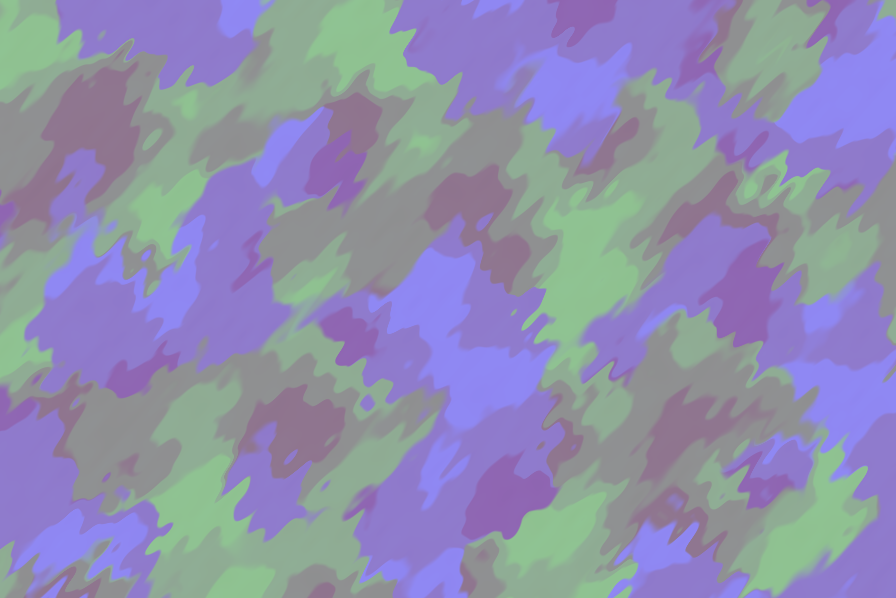
Give the GLSL for this background, as a Shadertoy shader.

```glsl
// Soft camouflage of violet and grey-green patches with diagonally feathered edges.

const vec3 DEEP_VIOLET = vec3(0.56, 0.40, 0.70);
const vec3 PERIWINKLE  = vec3(0.56, 0.48, 0.80);
const vec3 BLUE        = vec3(0.56, 0.53, 0.95);
const vec3 MAUVE       = vec3(0.56, 0.46, 0.56);
const vec3 GREY        = vec3(0.56, 0.565, 0.57);
const vec3 SAGE        = vec3(0.56, 0.675, 0.58);
const vec3 GREEN       = vec3(0.56, 0.76, 0.57);

// Lengths are fractions of the canvas height.
const float FAMILY_SIZE   = 0.43;               // wavelength of violet / green regions
const float TONE_SIZE     = 0.33;               // wavelength of tone patches
const vec2  STREAK_SIZE   = vec2(0.046, 0.015); // along and across the feathering
const vec2  STREAK_REACH  = vec2(0.046, 0.009);
const float STREAK_ANGLE  = 0.85;
const float STREAK_TINT   = 0.006;

// Thresholds in standard deviations, which set the area shares.
const float VIOLET_FROM = 0.20;
const vec2  VIOLET_STEPS = vec2(-1.08, 0.80);
const vec3  GREEN_STEPS  = vec3(-1.10, 0.10, 0.98);
const float FAMILY_SOFT = 0.11;
const float TONE_SOFT   = 0.14;

const float TAU = 6.2831853;
const float GOLDEN_ANGLE = 2.3999632;
const int   WAVE_COUNT = 11;

float hash(vec2 cell) {
    vec3 h = fract(vec3(cell.xyx) * 0.1031);
    h += dot(h, h.yzx + 33.33);
    return fract((h.x + h.y) * h.z);
}

// Smooth lattice noise from -1 to 1.
float grain(vec2 p) {
    vec2 cell = floor(p);
    vec2 f = fract(p);
    f = f * f * (3.0 - 2.0 * f);
    float low  = mix(hash(cell), hash(cell + vec2(1.0, 0.0)), f.x);
    float high = mix(hash(cell + vec2(0.0, 1.0)), hash(cell + 1.0), f.x);
    return 2.0 * mix(low, high, f.y) - 1.0;
}

// Layered sines in spread directions; zero mean, unit deviation.
float waves(vec2 p, float seed) {
    float sum = 0.0;
    float frequency = 0.6 * TAU;
    for (int i = 0; i < WAVE_COUNT; i++) {
        float k = float(i);
        float angle = seed + k * GOLDEN_ANGLE;
        float phase = TAU * fract(sin(k * 12.99 + seed * 78.23) * 437.58);
        sum += sin(frequency * dot(p, vec2(cos(angle), sin(angle))) + phase);
        frequency *= 1.13;
    }
    return sum * sqrt(2.0 / float(WAVE_COUNT));
}

float softStep(float threshold, float softness, float value) {
    return smoothstep(threshold - softness, threshold + softness, value);
}

vec3 violetTone(float level) {
    vec3 color = mix(DEEP_VIOLET, PERIWINKLE, softStep(VIOLET_STEPS.x, TONE_SOFT, level));
    return mix(color, BLUE, softStep(VIOLET_STEPS.y, TONE_SOFT, level));
}

vec3 greenTone(float level) {
    vec3 color = mix(MAUVE, GREY, softStep(GREEN_STEPS.x, TONE_SOFT, level));
    color = mix(color, SAGE, softStep(GREEN_STEPS.y, TONE_SOFT, level));
    return mix(color, GREEN, softStep(GREEN_STEPS.z, TONE_SOFT, level));
}

void mainImage(out vec4 fragColor, in vec2 fragCoord) {
    vec2 p = fragCoord / iResolution.y;

    // Push the domain about by elongated grains to feather and break the edges.
    vec2 along = vec2(cos(STREAK_ANGLE), sin(STREAK_ANGLE));
    vec2 across = vec2(-along.y, along.x);
    vec2 grainPos = vec2(dot(p, along), dot(p, across)) / STREAK_SIZE + 200.0;
    vec2 streak = vec2(grain(grainPos), grain(grainPos + vec2(71.3, 38.6)));
    vec2 push = STREAK_REACH * streak;
    vec2 q = p + along * push.x + across * push.y;

    // One field picks the colour family, two others the tone inside it.
    float family = waves(q / FAMILY_SIZE, 1.3);
    vec3 violet = violetTone(waves(q / TONE_SIZE, 2.9));
    vec3 green = greenTone(waves(q / TONE_SIZE, 6.1));
    vec3 color = mix(green, violet, softStep(VIOLET_FROM, FAMILY_SOFT, family));

    color += STREAK_TINT * streak.x * vec3(0.3, 1.0, 1.0);
    fragColor = vec4(color, 1.0);
}
```
